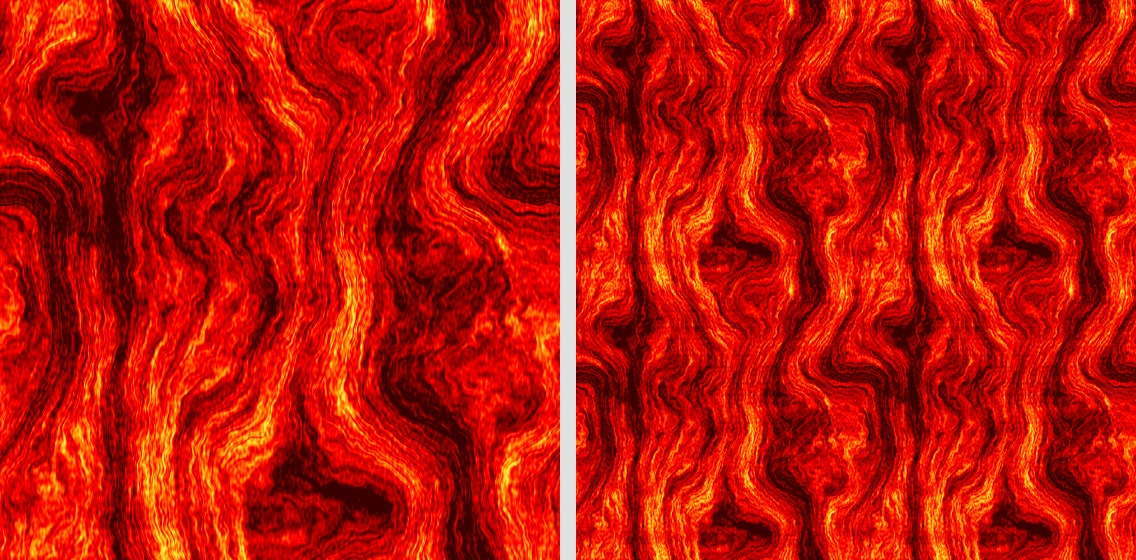
Left, the tile; right, the same tile 2 across and 2 down.
A Shadertoy shader for this texture:

```glsl
// Seamless fire: wavy upright streaks of dark red, red, orange and yellow.

const float TAU = 6.2831853;
const float NOISE_SPREAD = 0.2116;         // standard deviation of gradient noise

// Flow that bends the streaks
const vec2 BEND_CELLS = vec2(3.0, 4.0);
const vec2 BEND_AMOUNT = vec2(0.21, 0.05);
const vec2 CURL_CELLS = vec2(8.0, 7.0);
const vec2 CURL_AMOUNT = vec2(0.05, 0.03);
const vec2 RAGGED_CELLS = vec2(44.0, 40.0);
const vec2 RAGGED_AMOUNT = vec2(0.011, 0.016);

// Streaks
const int STREAK_OCTAVES = 6;
const vec2 STREAK_CELLS = vec2(7.0, 1.0);  // long and narrow
const float STREAK_GAIN = 0.68;
const float STREAK_MIN_WEIGHT = 0.55;      // keeps the thin streaks crisp
const vec2 BROAD_CELLS = vec2(3.0, 2.0);
const float BROAD_WEIGHT = 0.75;
const vec2 GRAIN_CELLS = vec2(220.0, 100.0);
const float GRAIN_WEIGHT = 0.45;

// Heat ramp: each channel is level + slope * heat
const vec3 HEAT_LEVEL = vec3(0.80, -0.32, -0.52);
const vec3 HEAT_SLOPE = vec3(0.36, 0.50, 0.30);
const vec3 HEAT_FLOOR = vec3(0.22, 0.0, 0.0);
const vec3 HEAT_CEILING = vec3(1.0, 0.90, 0.26);

float hash(vec2 p) {
    return fract(sin(dot(p, vec2(127.1, 311.7))) * 43758.5453);
}

// Slope of a random unit gradient at a wrapped lattice cell
float corner(vec2 cell, vec2 period, float seed, vec2 offset) {
    float angle = TAU * hash(mod(cell + 0.5, period) + seed * 17.3);
    return dot(vec2(cos(angle), sin(angle)), offset);
}

// Gradient noise that wraps after one canvas
float tileNoise(vec2 uv, vec2 period, float seed) {
    vec2 p = uv * period + seed * vec2(0.37, 0.61);
    vec2 cell = floor(p);
    vec2 f = p - cell;
    vec2 w = f * f * (3.0 - 2.0 * f);
    vec2 e = vec2(1.0, 0.0);
    float low = mix(corner(cell, period, seed, f),
                    corner(cell + e.xy, period, seed, f - e.xy), w.x);
    float high = mix(corner(cell + e.yx, period, seed, f - e.yx),
                     corner(cell + e.xx, period, seed, f - e.xx), w.x);
    return mix(low, high, w.y);
}

vec2 tileNoise2(vec2 uv, vec2 period, float seed) {
    return vec2(tileNoise(uv, period, seed), tileNoise(uv, period, seed + 1.0));
}

// Displace the plane so that straight streaks become flames
vec2 flow(vec2 uv) {
    vec2 bent = uv + CURL_AMOUNT * tileNoise2(uv, CURL_CELLS, 3.0);
    bent += BEND_AMOUNT * tileNoise2(uv, BEND_CELLS, 1.0);
    bent += RAGGED_AMOUNT * tileNoise2(uv, RAGGED_CELLS, 5.0);
    return bent;
}

// Layered streaks and grain, scaled to zero mean and unit spread
float heatField(vec2 uv) {
    vec2 bent = flow(uv);
    float sum = BROAD_WEIGHT * tileNoise(bent, BROAD_CELLS, 7.0);
    sum += GRAIN_WEIGHT * tileNoise(uv, GRAIN_CELLS, 9.0);
    float power = BROAD_WEIGHT * BROAD_WEIGHT + GRAIN_WEIGHT * GRAIN_WEIGHT;
    float weight = 1.0;
    vec2 cells = STREAK_CELLS;
    for (int i = 0; i < STREAK_OCTAVES; i++) {
        sum += weight * tileNoise(bent, cells, 11.0 + float(i));
        power += weight * weight;
        weight = max(weight * STREAK_GAIN, STREAK_MIN_WEIGHT);
        cells *= 2.0;
    }
    return sum / (NOISE_SPREAD * sqrt(power));
}

void mainImage(out vec4 fragColor, in vec2 fragCoord) {
    vec2 uv = fragCoord / iResolution.xy;
    float heat = heatField(uv);
    vec3 color = clamp(HEAT_LEVEL + HEAT_SLOPE * heat, HEAT_FLOOR, HEAT_CEILING);
    fragColor = vec4(color, 1.0);
}
```
